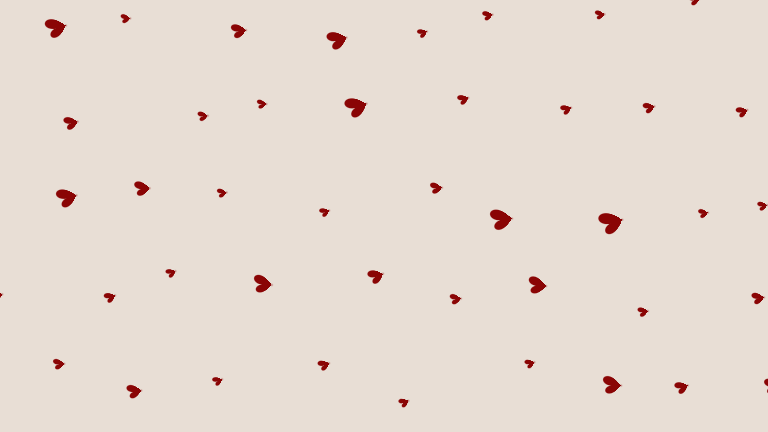
This pattern is drawn by a Shadertoy shader. Its source:

```glsl
// Small dark red hearts scattered over plain warm beige paper.
// Each cell of a staggered, jittered grid holds one heart, built as the
// union of two polar petals that meet at the tip on its right.

#define CELL 0.213          // grid spacing, in canvas heights
#define JITTER 0.52         // random shift, in cells
#define SIZE_MIN 0.0225     // heart length, in canvas heights
#define SIZE_MAX 0.062
#define SIZE_BIAS 3.4       // higher means fewer large hearts
#define TILT_MIN -0.06      // heart direction, in radians
#define TILT_MAX 0.42
#define LOBE_ANGLE 0.37     // petal axis away from the heart axis
#define PETAL_SHARPNESS 3.2 // higher means slimmer petals
#define LOWER_LOBE 0.87     // lower petal length against the upper
#define PAPER vec3(0.910, 0.872, 0.835)
#define HEART_RED vec3(0.540, 0.018, 0.020)

const float HALF_PI = 1.5707963;

// Two random values in 0..1 for a cell
vec2 hash2(vec2 p) {
    vec3 q = fract(vec3(p.xyx) * vec3(0.1031, 0.1030, 0.0973));
    q += dot(q, q.yzx + 33.33);
    return fract((q.xx + q.yz) * q.zy);
}

vec2 rotate(vec2 p, float angle) {
    float c = cos(angle), s = sin(angle);
    return vec2(c * p.x + s * p.y, c * p.y - s * p.x);
}

// Approximate distance to a petal r = len * sqrt(cos(k * a))
float petal(vec2 p, float axisAngle, float len) {
    float a = (atan(p.y, p.x) - axisAngle) * PETAL_SHARPNESS;
    a = clamp(a, -HALF_PI, HALF_PI);
    float c = max(cos(a), 0.0);
    float d = length(p) - len * sqrt(c);
    // Divide by the gradient to keep the edge width even
    float slope = 0.5 * PETAL_SHARPNESS * sin(a) / max(c, 0.001);
    return d / min(length(vec2(1.0, slope)), 3.0);
}

// Heart of unit length around the origin, tip towards +x
float heart(vec2 p) {
    vec2 fromTip = vec2(0.5 - p.x, p.y);
    return min(petal(fromTip, LOBE_ANGLE, 1.0),
               petal(fromTip, -LOBE_ANGLE, LOWER_LOBE));
}

// Distance to the nearest heart among the neighbouring cells
float scatteredHearts(vec2 uv) {
    vec2 grid = uv / CELL;
    float nearest = 1.0;
    for (int j = -1; j <= 1; j++) {
        float row = floor(grid.y) + float(j);
        float stagger = 0.5 * mod(row, 2.0);
        for (int i = -1; i <= 1; i++) {
            vec2 cell = vec2(floor(grid.x - stagger) + float(i), row);
            vec2 shift = (hash2(cell + 17.0) - 0.5) * JITTER;
            vec2 centre = cell + vec2(stagger, 0.0) + 0.5 + shift;
            vec2 rnd = hash2(cell + 71.0);
            float size = mix(SIZE_MIN, SIZE_MAX, pow(rnd.x, SIZE_BIAS));
            float tilt = mix(TILT_MIN, TILT_MAX, rnd.y);
            vec2 local = rotate(uv - centre * CELL, tilt) / size;
            nearest = min(nearest, heart(local) * size);
        }
    }
    return nearest;
}

void mainImage(out vec4 fragColor, in vec2 fragCoord) {
    vec2 uv = fragCoord / iResolution.y;
    float edge = 0.75 / iResolution.y;
    float ink = 1.0 - smoothstep(-edge, edge, scatteredHearts(uv));
    fragColor = vec4(mix(PAPER, HEART_RED, ink), 1.0);
}
```
